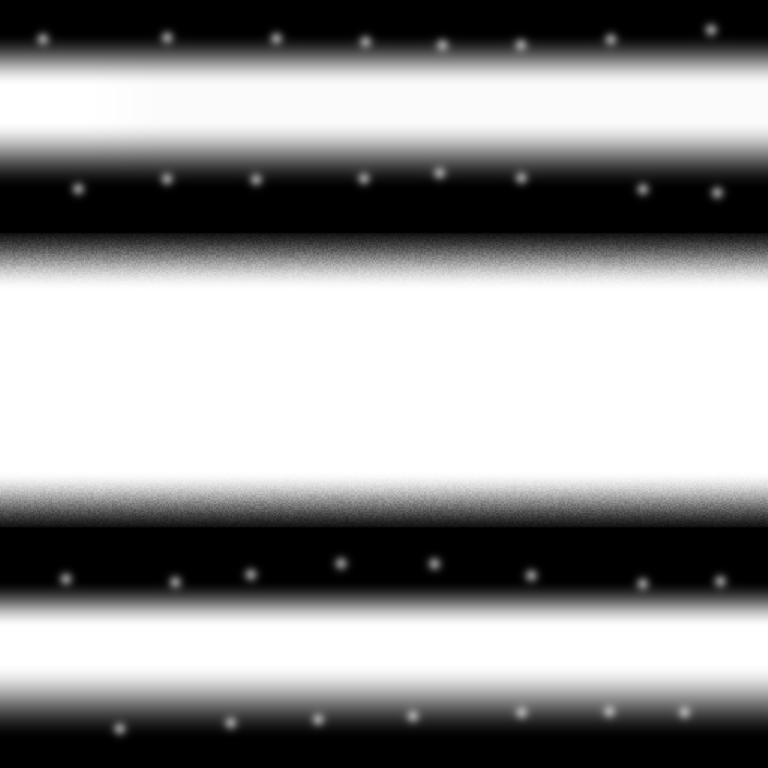
Write a WebGL 1 fragment shader that draws this background.

```glsl
precision highp float;
// Soft white horizontal bands on black, edged by wavy rows of faint glowing dots.
uniform vec2 u_resolution;

float hash(vec2 p) {
  p = fract(p * vec2(0.1031, 0.1137));
  p += dot(p, p.yx + 33.33);
  return fract((p.x + p.y) * p.x * 47.3);
}

// Rises over lower.x..lower.y and falls over upper.x..upper.y
float softBand(float y, vec2 lower, vec2 upper) {
  return smoothstep(lower.x, lower.y, y) * (1.0 - smoothstep(upper.x, upper.y, y));
}

// Eight dots along a line, displaced by sine waves
float dotRow(vec2 p, vec2 start, vec2 end, vec2 waves, vec2 swayX, vec2 swayY) {
  float glow = 0.0;
  for (int i = 0; i < 8; i++) {
    float s = float(i) / 7.0;
    float angle = 3.14159 * s;
    vec2 center = mix(start, end, s);
    center.x += dot(swayX, sin(angle * waves));
    center.y += dot(swayY, sin(angle * vec2(1.0, waves.x)));
    vec2 d = p - center;
    glow += exp(-12800.0 * dot(d, d));
  }
  return glow;
}

void main() {
  vec2 p = gl_FragCoord.xy / u_resolution;

  // Narrow outer bands
  float upperBand = softBand(p.y, vec2(0.753, 0.844), vec2(0.887, 0.958));
  upperBand *= mix(1.0, 0.985, smoothstep(0.1, 0.22, p.x));
  float lowerBand = softBand(p.y, vec2(0.036, 0.137), vec2(0.182, 0.245));

  // Wide central band with grainy edges and a crisp cutoff
  float middle = softBand(p.y, vec2(0.2995, 0.388), vec2(0.620, 0.711));
  float grain = hash(floor(p * 512.0)) - 0.5;
  middle += grain * 0.4 * middle * (1.0 - middle);
  middle *= softBand(p.y, vec2(0.312, 0.315), vec2(0.695, 0.698));

  // Dots beside the outer bands
  float dots = dotRow(p, vec2(0.056, 0.949), vec2(0.926, 0.961),
                      vec2(2.0, 1.0), vec2(0.028, 0.036), vec2(-0.012, 0.007));
  dots += dotRow(p, vec2(0.102, 0.754), vec2(0.934, 0.749),
                 vec2(4.0, 5.0), vec2(-0.013, 0.012), vec2(0.020, 0.005));
  dots += dotRow(p, vec2(0.086, 0.246), vec2(0.938, 0.243),
                 vec2(3.0, 5.0), vec2(0.014, 0.009), vec2(0.014, -0.010));
  dots += dotRow(p, vec2(0.156, 0.051), vec2(1.016, 0.073),
                 vec2(4.0, 1.0), vec2(0.012, 0.023), vec2(0.008, 0.001));

  float light = clamp(upperBand + lowerBand + middle, 0.0, 1.0);
  light = mix(light, 1.0, 0.48 * min(dots, 1.0));
  gl_FragColor = vec4(vec3(light), 1.0);
}
```
